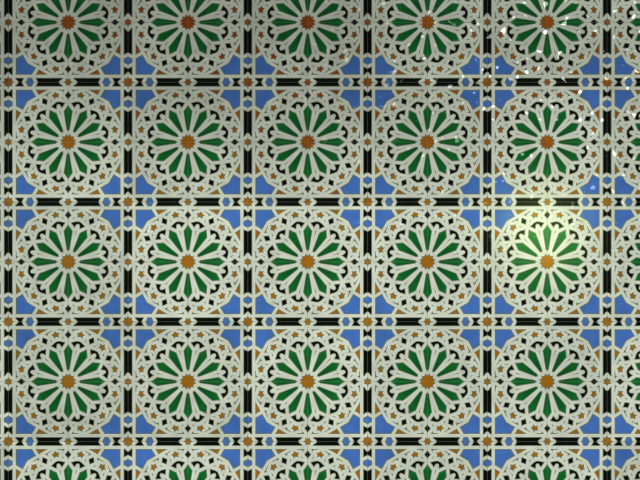
Give the GLSL for this pattern, as a Shadertoy shader.

```glsl
// Glazed mosaic tiles: twelve-petal rosettes laced with pale straps, under uneven light.
const float PI = 3.14159265;
const float PERIOD = 0.2495;              // rosette spacing, in canvas heights
const vec2 ORIGIN = vec2(0.142, 0.205);   // centre of the first rosette
const float STRAP = 0.013;                // half width of a strap, in cells
const float RIM = 0.007;                  // shaded edge of a strap
const float SEAM = 0.004;                 // half width of a tile joint
const float ROSETTE = 0.45;               // apothem of the rosette
const float BAND = 0.05;                  // half width of the band between rosettes
const vec3 PALE = vec3(0.81, 0.84, 0.76);
const vec3 SHADE = vec3(0.46, 0.49, 0.42);
const vec3 INK = vec3(0.05, 0.065, 0.045);
const vec3 GREEN = vec3(0.06, 0.34, 0.13);
const vec3 OCHRE = vec3(0.64, 0.40, 0.06);
const vec3 RUST = vec3(0.58, 0.25, 0.07);
const vec3 BLUE = vec3(0.27, 0.44, 0.72);

vec2 hash2(vec2 p) {
    p = vec2(dot(p, vec2(127.1, 311.7)), dot(p, vec2(269.5, 183.3)));
    return fract(sin(p) * 43758.5) * 2.0 - 1.0;
}

float gradientNoise(vec2 p) {
    vec2 i = floor(p), f = fract(p), u = f * f * (3.0 - 2.0 * f);
    vec2 e = vec2(1.0, 0.0);
    return mix(mix(dot(hash2(i), f), dot(hash2(i + e), f - e), u.x),
               mix(dot(hash2(i + e.yx), f - e.yx), dot(hash2(i + 1.0), f - 1.0), u.x), u.y);
}

float segment(vec2 p, vec2 a, vec2 b) {
    vec2 d = b - a;
    return length(p - a - d * clamp(dot(p - a, d) / dot(d, d), 0.0, 1.0));
}

// Fold the plane into one mirrored wedge of an n-fold figure.
vec2 foldWedge(vec2 p, float n) {
    float h = PI / n;
    float a = mod(atan(p.y, p.x + 1e-6) + h, 2.0 * h) - h;
    return length(p) * vec2(cos(a), abs(sin(a)));
}

// Signed distance to an n-pointed star, negative inside.
float star(vec2 p, float n, float outer, float inner) {
    vec2 q = foldWedge(p, n), a = vec2(outer, 0.0);
    vec2 b = inner * vec2(cos(PI / n), sin(PI / n));
    vec2 d = b - a, w = q - a;
    return -sign(d.x * w.y - d.y * w.x) * segment(q, a, b);
}

vec3 mosaic(vec2 p, vec3 ochre, float blur) {
    vec2 q = foldWedge(p, 12.0);
    vec2 c = 0.5 - abs(p);
    c = vec2(max(c.x, c.y), min(c.x, c.y));

    // Stars: rosette heart, ring, corner and edge middle
    vec2 axis = vec2(cos(PI / 12.0), sin(PI / 12.0));
    vec2 ring = vec2(dot(q, axis), axis.x * q.y - axis.y * q.x) - vec2(0.40, 0.0);
    float stars = star(foldWedge(p, 12.0) * mat2(axis.x, axis.y, -axis.y, axis.x), 12.0, 0.10, 0.068);
    stars = min(stars, star(ring, 5.0, 0.056, 0.036));
    stars = min(stars, star(c, 8.0, 0.068, 0.049));
    stars = min(stars, star(c - vec2(0.5, 0.0), 6.0, 0.060, 0.038));

    // Petals and the links that knot them to the ring
    vec2 root = vec2(0.097, 0.026), shoulder = vec2(0.26, 0.052), tip = vec2(0.335, 0.0);
    vec2 knot = vec2(0.39, 0.045);
    float lace = min(segment(q, root, shoulder), segment(q, shoulder, tip));
    lace = min(lace, segment(q, shoulder, vec2(0.30, 0.0804)));
    lace = min(lace, min(segment(q, tip, knot), segment(q, knot, vec2(ROSETTE, 0.0))));
    lace = min(lace, segment(q, tip, vec2(0.36, 0.0965)));

    // Rosette border, straight band, hexagons and corner panels
    lace = min(lace, min(abs(q.x - ROSETTE), abs(c.y - BAND)));
    lace = min(lace, segment(c, vec2(0.13, 0.0), vec2(0.155, BAND)));
    lace = min(lace, segment(c, vec2(0.23, 0.0), vec2(0.205, BAND)));
    lace = min(lace, segment(c, vec2(0.205, BAND), vec2(0.25, 0.125)));
    lace = min(lace, abs(stars));

    // Glaze for each field
    float side = mix(root.y, shoulder.y, (q.x - root.x) / (shoulder.x - root.x));
    float cap = shoulder.y * (tip.x - q.x) / (tip.x - shoulder.x);
    vec3 glaze = INK;
    if (q.y < min(side, cap)) glaze = GREEN * (0.75 + 1.6 * q.x);
    else if (c.y < BAND) {
        if (abs(c.x - 0.18) < 0.05 - 0.5 * c.y) glaze = BLUE;
    } else if (q.x > ROSETTE) {
        glaze = c.x < 0.205 + 0.6 * (c.y - BAND) ? BLUE : ochre;
    }
    if (stars < 0.0) glaze = ochre;

    // Tile joints, then raised straps with a shaded edge
    vec2 joint = min(abs(p), 0.5 - abs(p));
    float seam = 1.0 - smoothstep(SEAM - blur, SEAM + blur, min(joint.x, joint.y));
    vec3 col = mix(glaze, SHADE, 0.45 * seam);
    col = mix(col, SHADE, 1.0 - smoothstep(STRAP + RIM - blur, STRAP + RIM + blur, lace));
    vec3 strap = mix(PALE, SHADE, 0.3 * seam);
    return mix(col, strap, 1.0 - smoothstep(STRAP - blur, STRAP + blur, lace));
}

void mainImage(out vec4 fragColor, in vec2 fragCoord) {
    vec2 uv = fragCoord / iResolution.y;
    float blur = 0.4 / (iResolution.y * PERIOD);
    float dusk = smoothstep(0.5, 1.0, uv.y) * (1.0 - 0.5 * smoothstep(0.4, 1.3, uv.x));
    vec3 col = vec3(0.0);
    for (int k = 0; k < 4; k++) {
        vec2 jitter = (vec2(k & 1, k >> 1) - 0.5) * 0.5;
        vec2 cell = (fragCoord + jitter) / iResolution.y - ORIGIN;
        cell /= PERIOD;
        vec2 id = floor(cell + 0.5);
        float rust = clamp(dusk + 0.25 * hash2(id).x + 0.5 * gradientNoise(cell * 3.0), 0.0, 1.0);
        col += 0.25 * mosaic(cell - id, mix(OCHRE, RUST, rust), blur) * (1.0 + 0.05 * hash2(id).y);
    }

    // Uneven light, a warm reflection and scattered glints
    vec2 lamp = uv - vec2(1.13, 0.52);
    float light = 0.93 - 0.26 * dusk + 0.06 * gradientNoise(uv * 6.0);
    col *= light * (1.0 + 0.10 * gradientNoise(uv * 45.0));
    col += vec3(0.20, 0.22, 0.12) * exp(-dot(lamp, lamp) * 110.0);
    vec2 window = (uv - vec2(1.2, 0.86)) * vec2(2.5, 3.5);
    float glint = smoothstep(0.28, 0.5, gradientNoise(uv * 70.0)) * exp(-dot(window, window));
    fragColor = vec4(clamp(col + 0.6 * glint, 0.0, 1.0), 1.0);
}
```
